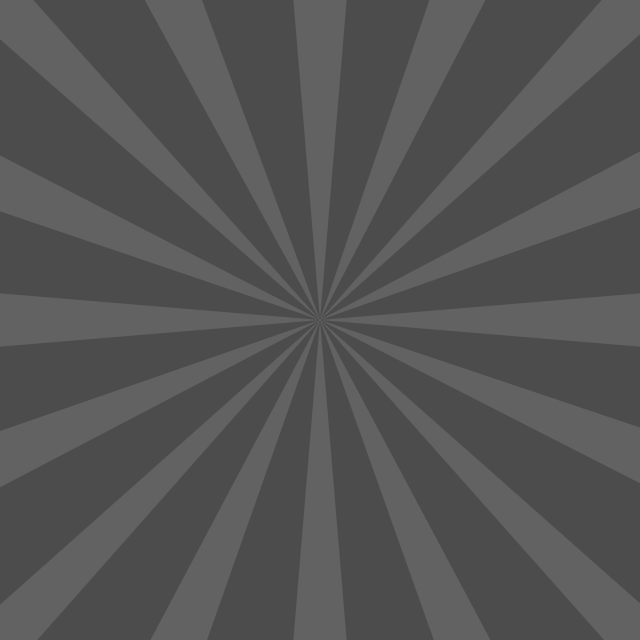
Give the GLSL for this background, as a WebGL 2 fragment shader.

```glsl
#version 300 es
precision highp float;
// Sixteen pale grey rays fan out from the centre over a darker grey.
// Each pixel finds its nearest ray by angle, then its distance to that
// ray's straight edges; rays narrow towards the diagonals.

uniform vec2 u_resolution;
out vec4 outColor;

// Small angular drift of each ray in degrees, clockwise from the top
const float DRIFT[16] = float[16](
    0.0, 0.61, -0.21, -1.06,
    0.0, 0.30, -0.04, -1.31,
    0.0, 1.18, -0.10, -0.87,
    0.0, 0.49, -0.30, -1.98);

// Half the opening angle of a ray in degrees: wide on the axes, slim on diagonals
float rayHalfAngle(float index) {
    float axis = cos(radians(index * 90.0));
    return 4.23 + 0.66 * axis - 0.13 * axis * axis;
}

void main() {
    float side = min(u_resolution.x, u_resolution.y);
    vec2 p = (gl_FragCoord.xy - 0.5 * u_resolution) / side;
    float radius = length(p);

    // Clockwise angle from the top, and the nearest of the sixteen rays
    float angle = radius > 0.0 ? degrees(atan(p.x, p.y)) : 0.0;
    float index = floor(angle / 22.5 + 0.5);
    int ray = (int(index) + 16) % 16;

    // Signed distance to the ray's edge, positive inside
    float offset = abs(angle - index * 22.5 - DRIFT[ray]);
    float inside = radius * sin(radians(rayHalfAngle(index) - offset));
    float coverage = clamp(0.5 + inside * side, 0.0, 1.0);

    vec3 darkGrey = vec3(0.298);
    vec3 paleGrey = vec3(0.384);
    outColor = vec4(mix(darkGrey, paleGrey, coverage), 1.0);
}
```
